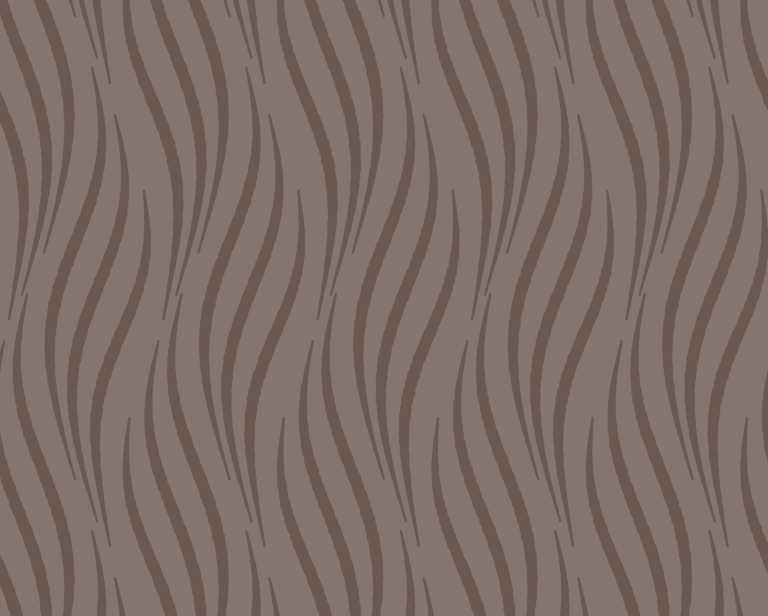
Reproduce this pattern procedurally as a Shadertoy shader.

```glsl
// Tapered wavy strokes in groups of three, alternating with their glide reflection.

const float PI = 3.14159265;
const vec2 TILE = vec2(154.4, 463.0);  // one repeat, on a canvas 768 units wide

// Signed distance to one repeating stroke; y runs downwards from top to tail.
float strokeDistance(vec2 p, vec2 top, vec2 tail, float sway, float stretch) {
    float middle = 0.5 * (top.y + tail.y);
    float halfLength = 0.5 * (tail.y - top.y) * stretch;
    float y = mod(p.y - middle + 0.5 * TILE.y, TILE.y) - 0.5 * TILE.y;
    float yOnStroke = clamp(y, -halfLength, halfLength);
    float t = 0.5 + 0.5 * yOnStroke / halfLength;

    // S-shaped centre line
    float centre = mix(top.x, tail.x, t) - 16.0 * sin(PI * t)
                 + sway * sin(2.0 * PI * t) + 4.0 * sin(3.0 * PI * t);
    float x = p.x - centre;
    x -= TILE.x * round(x / TILE.x);

    // Thick belly, thin rounded ends, slightly hand-cut edge
    float belly = pow(max(sin(PI * pow(t, 0.88)), 0.0), 1.2);
    float halfWidth = 1.2 + 5.3 * belly;
    halfWidth += 0.25 * belly * (sin(y * 0.31 + top.x) + sin(y * 0.73 + sign(x) * 2.0));
    return length(vec2(x, y - yOnStroke)) - halfWidth;
}

// Three strokes stepping down to the right
float groupDistance(vec2 p, float stretch) {
    float d = strokeDistance(p, vec2(92.0, 68.0), vec2(75.0, 479.0), 19.5, stretch);
    d = min(d, strokeDistance(p, vec2(115.0, 115.0), vec2(97.0, 521.0), 19.5, stretch));
    return min(d, strokeDistance(p, vec2(144.0, 191.0), vec2(110.0, 546.0), 14.0, stretch));
}

void mainImage(out vec4 fragColor, in vec2 fragCoord) {
    float pixel = 768.0 / iResolution.x;
    vec2 p = vec2(fragCoord.x, iResolution.y - fragCoord.y) * pixel;

    // Second group: mirrored and shifted by half a repeat
    vec2 mirrored = vec2(119.0 - p.x, p.y - 0.5 * TILE.y);
    float d = min(groupDistance(p, 1.0), groupDistance(mirrored, 1.025));

    float ink = 1.0 - smoothstep(-0.7 * pixel, 0.7 * pixel, d);
    vec3 ground = vec3(0.52, 0.46, 0.43);
    vec3 brown = vec3(0.42, 0.35, 0.31);
    fragColor = vec4(mix(ground, brown, ink), 1.0);
}
```
